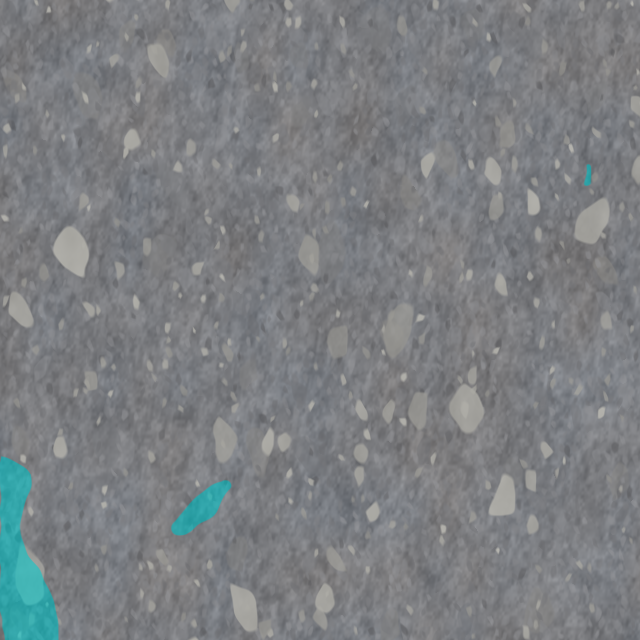
This texture is drawn by a Shadertoy shader. Its source:

```glsl
// Grey sheared rock with pale angular clasts and a few teal patches

float hash(vec2 p) {
    vec3 q = fract(p.xyx * 0.1031);
    q += dot(q, q.yzx + 33.33);
    return fract((q.x + q.y) * q.z);
}

float noise(vec2 p) {
    vec2 cell = floor(p), f = fract(p);
    f = f * f * (3.0 - 2.0 * f);
    return mix(mix(hash(cell), hash(cell + vec2(1, 0)), f.x),
               mix(hash(cell + vec2(0, 1)), hash(cell + vec2(1, 1)), f.x), f.y);
}

// Scattered upright rounded polygons: x is coverage, y a random value per clast
vec2 clasts(vec2 p, float cells, float share, float size, float seed) {
    p *= cells;
    vec2 base = floor(p), best = vec2(0.0);
    float soft = 0.002 * cells;
    for (int y = -1; y <= 1; y++)
    for (int x = -1; x <= 1; x++) {
        vec2 cell = base + vec2(x, y), id = cell + seed;
        if (hash(id) > share) continue;
        vec2 centre = cell + 0.2 + 0.6 * vec2(hash(id + 17.3), hash(id + 41.7));
        float tilt = 0.9 * (hash(id + 63.1) - 0.4);
        float radius = size * mix(0.5, 1.0, hash(id + 87.9));
        float c = cos(tilt), s = sin(tilt);
        vec2 q = mat2(c, -s, s, c) * (p - centre) * vec2(1.0, 0.55) / radius;

        // Blend six random half planes into a soft-cornered outline
        float sum = 0.0;
        for (int k = 0; k < 6; k++) {
            vec2 side = id + 7.7 * float(k);
            float angle = 1.047 * (float(k) + 0.7 * hash(side + 5.3));
            float offset = mix(0.65, 1.1, hash(side + 29.5));
            sum += pow(max(dot(q, vec2(cos(angle), sin(angle))) / offset, 0.0001), 7.0);
        }
        float d = (pow(sum, 1.0 / 7.0) - 1.0) * radius;
        float cover = 1.0 - smoothstep(-soft, soft, d);
        if (cover > best.x) best = vec2(cover, hash(id + 113.3));
    }
    return best;
}

// Fine-grained groundmass stretched along the cleavage
vec3 groundmass(vec2 p) {
    p.x -= 0.15 * p.y;
    float tone = 0.05 * (noise(p * vec2(14, 8)) - 0.5)
               + 0.07 * (noise(p * vec2(60, 32) + 9.0) - 0.5)
               + 0.09 * (noise(p * vec2(130, 75) + 31.0) - 0.5)
               + 0.06 * (noise(p * vec2(250, 170) + 57.0) - 0.5);
    float warmth = 0.025 * (noise(p * vec2(18, 10) + 71.0) - 0.5);
    return vec3(0.478, 0.482, 0.495) + tone + vec3(warmth, 0.0, -warmth);
}

// Signed distance to the teal patches: a band, a lens and a sliver
float tealPatches(vec2 p) {
    float edge = 0.032 + 0.06 * (1.0 - smoothstep(0.03, 0.18, p.y))
               + 0.018 * exp(-pow((p.y - 0.245) / 0.035, 2.0));
    float band = max(p.x - edge, p.y - 0.287 + 13.0 * p.x * p.x);
    band = max(band, 0.006 * (1.0 - smoothstep(0.03, 0.06, p.y)) - p.x);

    vec2 a = vec2(0.282, 0.177), axis = vec2(0.069, 0.062);
    float t = clamp(dot(p - a, axis) / dot(axis, axis), 0.0, 1.0);
    float lens = length(p - a - axis * t) - mix(0.014, 0.009, t) - 0.03 * t * (1.0 - t);

    vec2 s = p - vec2(0.919, 0.727);
    s.y -= clamp(s.y, -0.013, 0.013);
    return min(band, min(lens, length(s) - 0.004));
}

void mainImage(out vec4 fragColor, in vec2 fragCoord) {
    vec2 uv = fragCoord / iResolution.y;
    vec2 p = uv + 0.006 * (vec2(noise(uv * 45.0), noise(uv * 45.0 + 23.0)) - 0.5);
    vec3 color = groundmass(uv);

    // Dull clasts, from coarse to fine
    vec2 clast = clasts(p, 9.0, 0.5, 0.23, 3.0);
    vec3 dull = mix(vec3(0.44, 0.45, 0.47), vec3(0.57, 0.56, 0.54), clast.y);
    color = mix(color, dull, 0.5 * clast.x);
    clast = clasts(p, 22.0, 0.65, 0.28, 151.0);
    color = mix(color, vec3(0.42, 0.425, 0.44) + 0.14 * clast.y, 0.45 * clast.x);
    clast = clasts(p, 55.0, 0.7, 0.3, 307.0);
    color = mix(color, vec3(0.41, 0.412, 0.425) + 0.19 * clast.y, 0.5 * clast.x);

    // Sparse dark grains
    clast = clasts(p, 42.0, 0.05, 0.25, 419.0);
    color = mix(color, vec3(0.33, 0.33, 0.34), 0.45 * clast.x);

    // Pale clasts, from specks to large fragments
    for (int i = 0; i < 3; i++) {
        float level = float(i);
        clast = clasts(p, 48.0 * pow(0.385, level), 0.12 + 0.06 * level * (level - 1.0),
                       0.25 - 0.025 * level, 523.0 + 101.0 * level);
        vec3 pale = mix(vec3(0.59, 0.585, 0.565), vec3(0.70, 0.695, 0.67), clast.y);
        pale += 0.05 * (noise(uv * vec2(55, 35)) - 0.5);
        color = mix(color, pale, clast.x * mix(0.65, 0.95, clast.y));
    }

    // Teal overlay keeps the grain beneath it
    float teal = 1.0 - smoothstep(-0.0015, 0.0015, tealPatches(p));
    color = mix(color, vec3(0.19, 0.64, 0.65) + 0.6 * (color - 0.49), teal);

    fragColor = vec4(color, 1.0);
}
```
